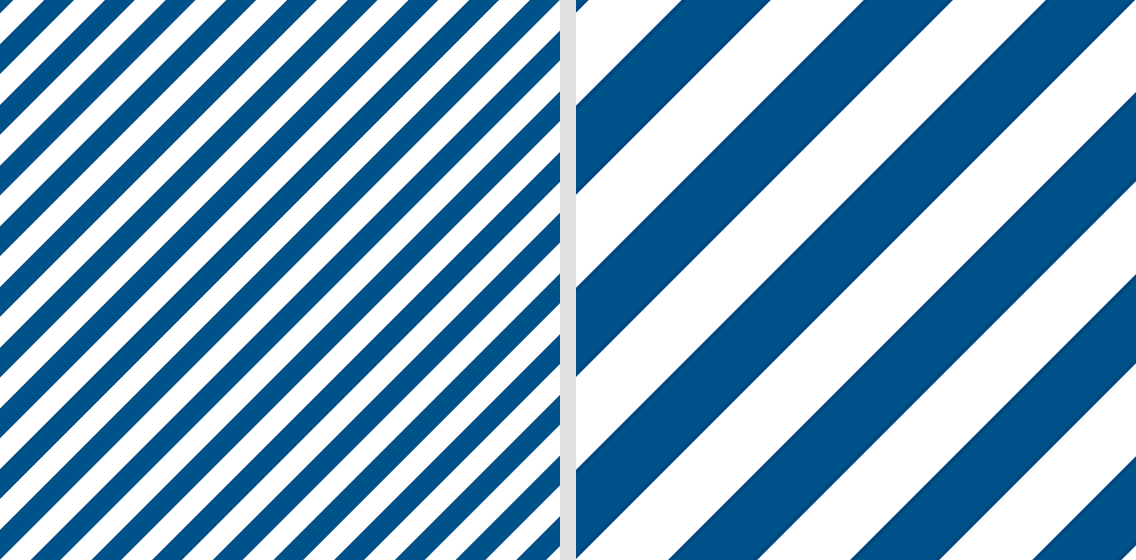
Left, the full canvas; right, a detail of the centre.
Write a WebGL 1 fragment shader that draws this pattern.

```glsl
precision highp float;
// Even diagonal blue stripes on white, rising to the right, with a faint dark rim.

#define PERIOD 0.1084       // stripe spacing along a canvas side
#define FILL 0.490          // blue share of each period
#define PHASE 0.975         // stripe centre, in periods from the upper left corner
#define RIM_WIDTH 0.0022    // width of the darker rim inside each stripe
#define WHITE vec3(1.0)
#define BLUE vec3(0.0, 0.32, 0.54)
#define RIM_BLUE vec3(0.0, 0.28, 0.51)

uniform vec2 u_resolution;

// Signed distance to the nearest stripe edge, negative inside the stripe.
float stripeDistance(vec2 p) {
  float along = (p.x + 1.0 - p.y) / PERIOD - PHASE;
  float offset = abs(fract(along + 0.5) - 0.5);
  return (offset - 0.5 * FILL) * PERIOD * 0.70711;
}

void main() {
  float side = min(u_resolution.x, u_resolution.y);
  float pixel = 1.0 / side;
  float d = stripeDistance(gl_FragCoord.xy / side);

  // Stripe body with its rim, then a smoothed edge against the ground
  float rim = smoothstep(-0.5 * pixel, 0.5 * pixel, d + RIM_WIDTH);
  float coverage = 1.0 - smoothstep(-0.75 * pixel, 0.75 * pixel, d);
  vec3 stripe = mix(BLUE, RIM_BLUE, rim);

  gl_FragColor = vec4(mix(WHITE, stripe, coverage), 1.0);
}
```
